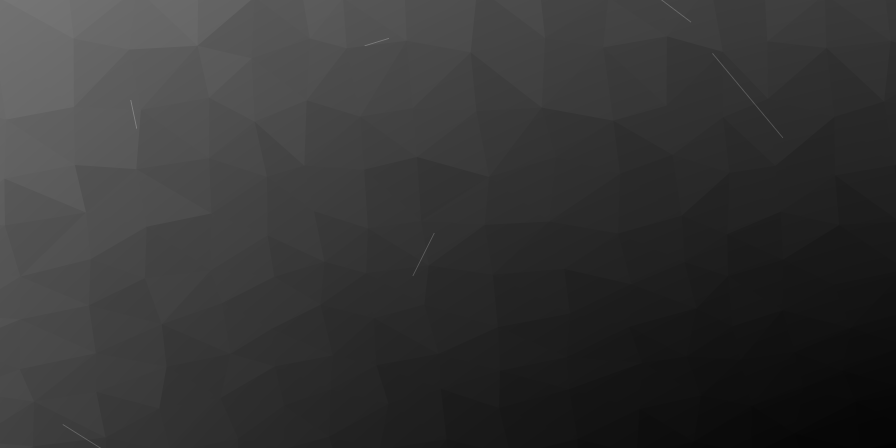
Give the GLSL for this background, as a Shadertoy shader.

```glsl
// Low-poly mesh of grey facets, fading from a light upper left to a black lower right.

#define CELL vec2(0.1315, 0.116)        // mean facet size, in canvas heights
#define MESH_OFFSET vec2(0.0495, 0.104) // first mesh vertex, from the upper left
#define JITTER vec2(0.26, 0.26)         // random vertex scatter, in cells
#define FACET_CONTRAST 0.085            // random tone change per facet
#define FLATNESS 0.6                    // 0 smooth gradient, 1 flat facets
#define CORNER_LIGHT 0.47               // grey level at the upper left
#define FALLOFF vec2(0.395, 0.27)       // darkening rightward and downward
#define FALLOFF_EASE vec2(0.15, 0.06)   // how far that darkening levels off
#define GLINT_LIGHT 0.17                // brightness of the hairline edges
#define GLINT_WIDTH 0.0009              // half width of the hairlines

const float PI = 3.14159;
const int GLINT_COUNT = 6;
// Hairline edges: start.xy, end.xy, from the upper left
const vec4 GLINTS[GLINT_COUNT] = vec4[GLINT_COUNT](
    vec4(1.477, 0.000, 1.542, 0.049),
    vec4(1.591, 0.120, 1.747, 0.307),
    vec4(0.292, 0.224, 0.305, 0.286),
    vec4(0.815, 0.102, 0.867, 0.086),
    vec4(0.969, 0.521, 0.922, 0.615),
    vec4(0.141, 0.948, 0.224, 1.000));

vec2 hash2(vec2 p) {
    vec3 q = fract(p.xyx * vec3(0.1031, 0.1030, 0.0973));
    q += dot(q, q.yzx + 33.33);
    return fract((q.xx + q.yz) * q.zy);
}

// Grid point moved by layered waves and a little random scatter
vec2 meshVertex(vec2 cell) {
    vec2 wave = vec2(
        0.20 * cos(0.85 * (cell.x - 3.0)) + 0.07 * (cell.y - 3.0),
        0.38 * sin(cell.y * PI / 6.0) + 0.13 * cos(PI * cell.x));
    vec2 scatter = JITTER * (hash2(cell + 47.0) - 0.5);
    return (cell + wave + scatter) * CELL + MESH_OFFSET;
}

// Smooth light level across the canvas
float lightAt(vec2 p, float aspect) {
    vec2 t = vec2(p.x / aspect, p.y);
    return max(CORNER_LIGHT - dot(t, FALLOFF) + dot(t * t, FALLOFF_EASE), 0.0);
}

// Signed distance to the line a-b, positive on the inner side of a facet
float insideOf(vec2 p, vec2 a, vec2 b) {
    vec2 e = b - a, d = p - a;
    return (e.x * d.y - e.y * d.x) / length(e);
}

float segmentDistance(vec2 p, vec2 a, vec2 b) {
    vec2 e = b - a, d = p - a;
    return length(d - e * clamp(dot(d, e) / dot(e, e), 0.0, 1.0));
}

// Facet tone weighted by coverage in x, coverage in y
vec2 facet(vec2 p, vec2 a, vec2 b, vec2 c, float seed, float aspect, float pixel) {
    float inside = min(insideOf(p, a, b), min(insideOf(p, b, c), insideOf(p, c, a)));
    float coverage = clamp(inside / pixel + 0.5, 0.0, 1.0);
    float tone = mix(lightAt(p, aspect), lightAt((a + b + c) / 3.0, aspect), FLATNESS);
    tone *= 1.0 + FACET_CONTRAST * (seed - 0.5);
    return vec2(tone * coverage, coverage);
}

void mainImage(out vec4 fragColor, in vec2 fragCoord) {
    float pixel = 1.0 / iResolution.y;
    float aspect = iResolution.x * pixel;
    vec2 p = vec2(fragCoord.x, iResolution.y - fragCoord.y) * pixel;

    // Blend the facets of the nearby cells by coverage
    vec2 home = floor((p - MESH_OFFSET) / CELL);
    vec2 sum = vec2(0.0);
    for (int j = -2; j <= 2; j++) {
        for (int i = -2; i <= 2; i++) {
            vec2 cell = home + vec2(i, j);
            vec2 a = meshVertex(cell);
            vec2 b = meshVertex(cell + vec2(1, 0));
            vec2 c = meshVertex(cell + vec2(1, 1));
            vec2 d = meshVertex(cell + vec2(0, 1));
            vec2 seed = hash2(cell + 113.0);
            // Split each quad along its shorter diagonal
            if (distance(a, c) < distance(b, d)) {
                sum += facet(p, a, b, c, seed.x, aspect, pixel);
                sum += facet(p, a, c, d, seed.y, aspect, pixel);
            } else {
                sum += facet(p, a, b, d, seed.x, aspect, pixel);
                sum += facet(p, b, c, d, seed.y, aspect, pixel);
            }
        }
    }
    float grey = sum.y > 0.01 ? sum.x / sum.y : lightAt(p, aspect);

    // Fine bright edges
    for (int k = 0; k < GLINT_COUNT; k++) {
        float dist = segmentDistance(p, GLINTS[k].xy, GLINTS[k].zw);
        float line = clamp((GLINT_WIDTH - dist) / pixel + 0.5, 0.0, 1.0);
        grey += GLINT_LIGHT * line;
    }

    fragColor = vec4(vec3(grey), 1.0);
}
```
